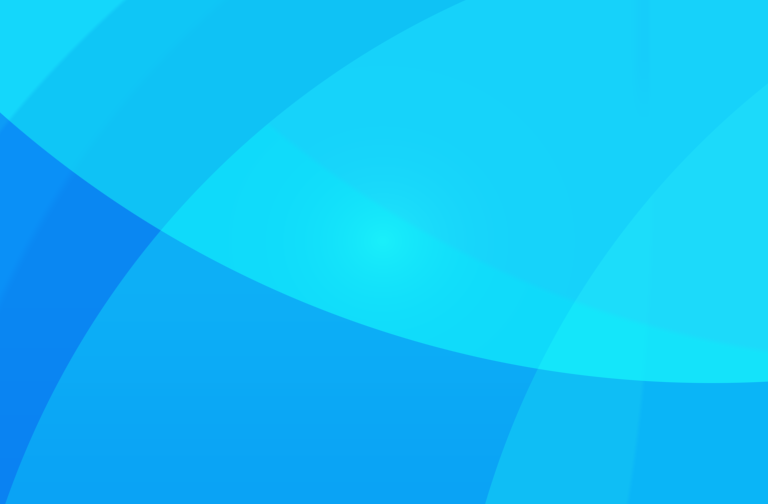
Give the GLSL for this background, as a WebGL 1 fragment shader.

```glsl
precision highp float;

uniform vec2 u_resolution;

// Coverage of a disc with an edge of the given softness
float disc(vec2 p, vec2 center, float radius, float softness) {
  return 1.0 - smoothstep(-softness, softness, length(p - center) - radius);
}

void main() {
  vec2 p = gl_FragCoord.xy / u_resolution * vec2(1.53, 1.0);
  float edge = 0.8 / u_resolution.y;

  // Crisp overlapping discs
  float dish = disc(p, vec2(1.418, 2.381), 2.141, edge);
  float middle = disc(p, vec2(1.629, -0.564), 1.714, edge);
  float right = disc(p, vec2(2.561, -0.469), 1.662, edge);

  // Faint inner arcs
  float outerArc = disc(p, vec2(1.629, -0.564), 2.086, 0.006);
  float innerArc = disc(p, vec2(1.596, -0.328), 1.755, 0.012);
  float upperArc = disc(p, vec2(1.847, 2.326), 2.048, 0.008);
  float sideArc = disc(p, vec2(-2.578, 0.62), 3.878, 0.006);

  // Blue layer under the dish
  vec3 deepBlue = mix(vec3(0.04, 0.565, 0.97), vec3(0.04, 0.53, 0.95), innerArc);
  deepBlue = mix(vec3(0.05, 0.61, 0.97), deepBlue, outerArc);
  deepBlue.g -= 0.02 * (1.0 - smoothstep(0.0, 0.5, p.y));
  vec3 skyBlue = mix(vec3(0.04, 0.64, 0.96), vec3(0.05, 0.685, 0.965), smoothstep(0.0, 0.45, p.y));
  vec3 rightBlue = mix(vec3(0.04, 0.71, 0.97), vec3(0.06, 0.745, 0.96), sideArc);
  vec3 below = mix(mix(deepBlue, skyBlue, middle), rightBlue, right);

  // Cyan layer inside the dish
  vec3 band = mix(vec3(0.06, 0.775, 0.965), vec3(0.06, 0.76, 0.96), innerArc);
  band = mix(vec3(0.08, 0.845, 0.985), band, outerArc);
  vec3 cyan = mix(vec3(0.06, 0.855, 0.98), vec3(0.085, 0.825, 0.98), upperArc);
  vec3 rightCyan = mix(vec3(0.08, 0.89, 0.98), vec3(0.11, 0.855, 0.98), upperArc);
  rightCyan.g += 0.01 * sideArc;
  vec3 above = mix(mix(band, cyan, middle), rightCyan, right);

  // Narrow shaded wedge at the top
  float wedge = smoothstep(1.25, 1.28, p.x) * (1.0 - smoothstep(1.29, 1.3, p.x));
  above.g -= 0.02 * wedge * smoothstep(0.72, 0.9, p.y);

  // Soft glow in the bright lens
  float glowDistance = length((p - vec2(0.763, 0.522)) * vec2(1.0, 1.1));
  float glow = 0.7 * exp(-glowDistance * 13.0) + 0.3 * exp(-glowDistance * glowDistance * 40.0);
  above += middle * glow * vec3(0.04, 0.085, 0.0);

  gl_FragColor = vec4(mix(below, above, dish), 1.0);
}
```
